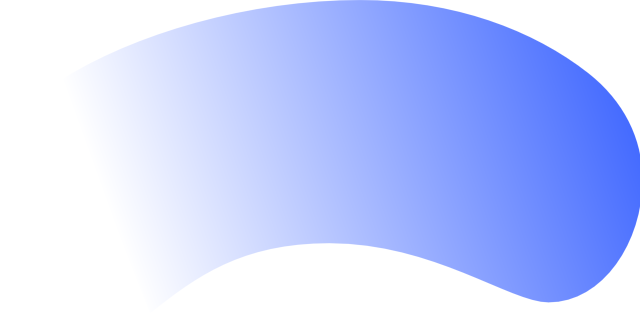
A Shadertoy shader for this background:

```glsl
const vec3 PAPER = vec3(1.0);
const vec3 BLUE = vec3(0.27, 0.42, 1.0);

// Gradient, in units of canvas height
const vec2 FADE_START = vec2(0.326, 0.383);
const vec2 FADE_AXIS = vec2(1.0, 0.36);
const float FADE_LENGTH = 1.724;

// Outline: chained cubic curves that share their end points
const int CURVES = 6;
const int STEPS = 16;
const vec2 OUTLINE[19] = vec2[19](
    vec2(0.182, 0.745), vec2(0.417, 0.896), vec2(0.781, 1.000),
    vec2(1.125, 1.000), vec2(1.419, 1.000), vec2(1.667, 0.906),
    vec2(1.839, 0.771), vec2(1.948, 0.685), vec2(2.008, 0.568),
    vec2(2.008, 0.438), vec2(2.008, 0.245), vec2(1.885, 0.055),
    vec2(1.714, 0.055), vec2(1.594, 0.055), vec2(1.354, 0.240),
    vec2(1.029, 0.240), vec2(0.755, 0.240), vec2(0.612, 0.135),
    vec2(0.469, 0.021));

vec2 cubic(vec2 a, vec2 b, vec2 c, vec2 d, float t) {
    float s = 1.0 - t;
    return s * s * s * a + 3.0 * s * t * (s * b + t * c) + t * t * t * d;
}

float segmentDistance(vec2 p, vec2 a, vec2 b) {
    vec2 ab = b - a;
    float h = clamp(dot(p - a, ab) / max(dot(ab, ab), 1e-8), 0.0, 1.0);
    return length(p - a - ab * h);
}

// True when a ray to the right of p crosses the segment
bool crosses(vec2 p, vec2 a, vec2 b) {
    if ((a.y > p.y) == (b.y > p.y)) return false;
    return p.x < a.x + (b.x - a.x) * (p.y - a.y) / (b.y - a.y);
}

// Signed distance to the closed outline, negative inside
float blobDistance(vec2 p) {
    float nearest = 1e3;
    float side = 1.0;
    vec2 previous = OUTLINE[3 * CURVES];
    for (int i = 0; i < CURVES; i++) {
        int k = 3 * i;
        for (int j = 0; j <= STEPS; j++) {
            float t = float(j) / float(STEPS);
            vec2 current = cubic(OUTLINE[k], OUTLINE[k + 1],
                                 OUTLINE[k + 2], OUTLINE[k + 3], t);
            nearest = min(nearest, segmentDistance(p, previous, current));
            if (crosses(p, previous, current)) side = -side;
            previous = current;
        }
    }
    return side * nearest;
}

void mainImage(out vec4 fragColor, in vec2 fragCoord) {
    vec2 p = fragCoord / iResolution.y;
    float pixel = 1.0 / iResolution.y;

    // Tilted fade from paper to blue
    float fade = clamp(dot(p - FADE_START, FADE_AXIS) / FADE_LENGTH, 0.0, 1.0);
    vec3 fill = mix(PAPER, BLUE, fade);

    // Smooth-edged shape over the paper
    float coverage = 1.0 - smoothstep(-0.7 * pixel, 0.7 * pixel, blobDistance(p));
    fragColor = vec4(mix(PAPER, fill, coverage), 1.0);
}
```
